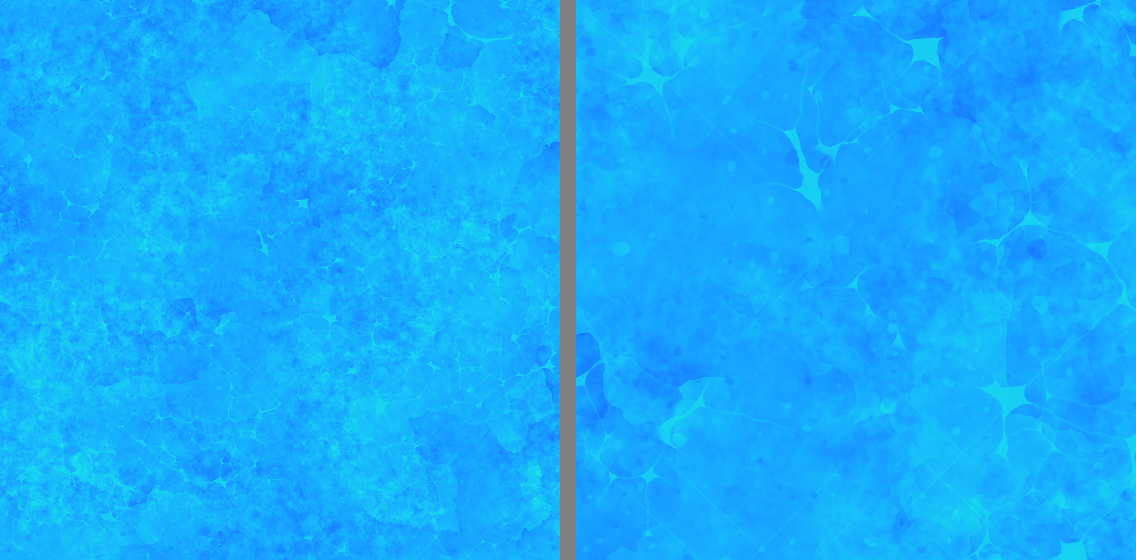
Left, the full canvas; right, a detail of the centre.
Write a Shadertoy shader that draws this texture.

```glsl
vec2 hash2(vec2 p) {
    vec3 q = fract(vec3(p.xyx) * vec3(0.1031, 0.1030, 0.0973));
    q += dot(q, q.yzx + 33.33);
    return fract((q.xx + q.yz) * q.zy);
}

float noise(vec2 p) {
    vec2 i = floor(p), f = fract(p);
    f = f * f * (3.0 - 2.0 * f);
    float low = mix(hash2(i).x, hash2(i + vec2(1, 0)).x, f.x);
    float high = mix(hash2(i + vec2(0, 1)).x, hash2(i + vec2(1, 1)).x, f.x);
    return mix(low, high, f.y);
}

float fbm(vec2 p, int octaves, float gain) {
    float sum = 0.0, weight = 1.0, total = 0.0;
    for (int i = 0; i < octaves; i++) {
        sum += weight * noise(p);
        total += weight;
        weight *= gain;
        p = mat2(1.6, 1.2, -1.2, 1.6) * p + 17.3;
    }
    return sum / total;
}

vec2 warp(vec2 p, float frequency, float amount) {
    vec2 q = p * frequency;
    return p + amount * (vec2(fbm(q, 5, 0.55), fbm(q + 41.7, 5, 0.55)) - 0.5);
}

// Voronoi cells: x = border distance, y = junction web, z = height step to neighbours
vec3 cells(vec2 p, float falloff) {
    vec2 base = floor(p), nearId = base, nearOffset = vec2(0);
    float nearest = 9.0;
    for (int y = -1; y <= 1; y++)
    for (int x = -1; x <= 1; x++) {
        vec2 id = base + vec2(x, y);
        vec2 offset = id + hash2(id) - p;
        float d = dot(offset, offset);
        if (d < nearest) { nearest = d; nearId = id; nearOffset = offset; }
    }
    float height = hash2(nearId + 71.0).x;
    vec3 result = vec3(9.0, 0.0, 0.0);
    for (int y = -2; y <= 2; y++)
    for (int x = -2; x <= 2; x++) {
        if (x == 0 && y == 0) continue;
        vec2 id = nearId + vec2(x, y);
        vec2 offset = id + hash2(id) - p;
        float edge = dot(0.5 * (nearOffset + offset), normalize(offset - nearOffset));
        float fade = exp(-falloff * edge);
        result.x = min(result.x, edge);
        result.y += fade;
        result.z += (height - hash2(id + 71.0).x) * fade;
    }
    return result;
}

// Torn overlapping flakes that darken beneath a higher neighbour
float plates(vec2 p, float scale, float falloff) {
    float relief = cells(warp(p, 12.0, 0.075) * scale, falloff).z;
    float visible = smoothstep(0.35, 0.6, noise(p * 8.0 + scale));
    return visible * (relief < 0.0 ? 1.25 * relief : 0.75 * relief);
}

// Hairline cracks that widen into stars where they meet
float cracks(vec2 p, float scale, float pixel) {
    vec3 cell = cells(warp(p, 30.0, 0.016) * scale, 11.0);
    float patchy = noise(p * 17.0 + scale * 3.0);
    float star = smoothstep(1.42, 1.56, cell.y) * smoothstep(0.56, 0.66, patchy);
    float hairline = 1.0 - smoothstep(0.0002, 0.0005 + pixel, cell.x / scale);
    return max(star, 0.4 * hairline * smoothstep(0.55, 0.75, patchy));
}

// Small round chips: positive are light, negative are dark
float chips(vec2 p, float scale, float pixel) {
    vec2 q = warp(p, 90.0, 0.006) * scale;
    vec2 id = floor(q), kind = hash2(id + 5.0);
    vec2 centre = 0.25 + 0.5 * hash2(id + 23.0);
    float radius = mix(0.05, 0.18, kind.y * kind.y);
    float d = length(fract(q) - centre) - radius;
    float shape = 1.0 - smoothstep(-0.6 * pixel * scale, 0.6 * pixel * scale, d);
    return shape * (step(kind.x, 0.3) - step(0.86, kind.x));
}

// Sparse straight scuffs along one direction
float scratches(vec2 p, float angle, float pixel) {
    float c = cos(angle), s = sin(angle);
    vec2 size = vec2(0.16, 0.025);
    vec2 q = mat2(c, -s, s, c) * p / size;
    q.x += hash2(vec2(floor(q.y), 9.0)).x;
    vec2 id = floor(q), f = fract(q), pick = hash2(id + 37.0);
    float d = abs(f.y - mix(0.2, 0.8, pick.y)) * size.y;
    float line = 1.0 - smoothstep(0.0002, 0.0004 + pixel, d);
    float ends = smoothstep(0.0, 0.3, f.x) * smoothstep(1.0, 0.7, f.x);
    return line * ends * step(pick.x, 0.18);
}

vec3 waterBlue(float green) {
    float excess = max(green - 0.6, 0.0);
    return vec3(0.09, green, 1.0 - 1.15 * excess * excess);
}

void mainImage(out vec4 fragColor, in vec2 fragCoord) {
    float pixel = 1.0 / iResolution.y;
    vec2 p = fragCoord * pixel + 3.0;

    // Broad clouds and flakes
    float tone = 0.692 + 0.27 * (fbm(p * 5.5, 5, 0.55) - 0.5);
    tone += 0.055 * plates(p, 7.0, 5.0);
    tone += 0.045 * plates(p + 5.3, 12.0, 5.0);

    // Mottled grain and crumbled flecks gathered in rough patches
    float rough = smoothstep(0.36, 0.62, fbm(p * 7.0 + 8.0, 4, 0.55));
    tone += mix(0.13, 0.34, rough) * (fbm(p * 50.0, 4, 0.8) - 0.5);
    float flecks = cells(warp(p, 70.0, 0.014) * 65.0, 3.0).z;
    tone += mix(0.006, 0.026, rough) * clamp(flecks, -1.5, 1.5);

    // Surface marks
    tone += 0.035 * (scratches(p, -0.75, pixel) + scratches(p + 2.0, 0.8, pixel));
    tone += 0.07 * (chips(p, 34.0, pixel) + chips(p + 1.7, 60.0, pixel));
    float crack = max(cracks(p, 15.0, pixel), 0.9 * cracks(p + 4.1, 25.0, pixel));
    tone = mix(tone, max(tone + 0.07, 0.84), 0.85 * crack);

    fragColor = vec4(waterBlue(clamp(tone, 0.47, 0.9)), 1.0);
}
```
